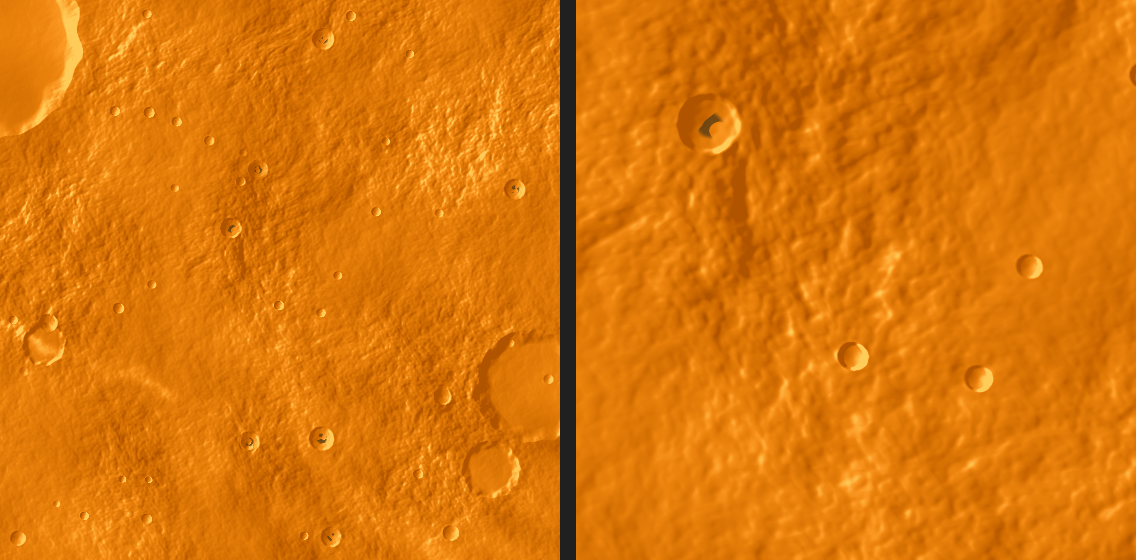
Left: the whole. Right: its middle third, enlarged.
Give the GLSL for this texture, as a WebGL 1 fragment shader.

```glsl
precision highp float;
uniform vec2 u_resolution;

vec2 hash2(vec2 p) {
  p = vec2(dot(p, vec2(127.1, 311.7)), dot(p, vec2(269.5, 183.3)));
  return fract(sin(p) * 43758.545);
}

float gradAt(vec2 cell, vec2 offset) {
  float angle = 6.2832 * hash2(cell).x;
  return dot(vec2(cos(angle), sin(angle)), offset);
}

float noise(vec2 p) {
  vec2 i = floor(p), f = fract(p), e = vec2(1.0, 0.0);
  vec2 u = f * f * f * (f * (f * 6.0 - 15.0) + 10.0);
  return mix(mix(gradAt(i, f), gradAt(i + e, f - e), u.x),
             mix(gradAt(i + e.yx, f - e.yx), gradAt(i + 1.0, f - 1.0), u.x), u.y);
}

float bell(float x) {
  return exp(-x * x);
}

// Returns height, smooth-floor mask and mask of the deepest core
vec3 crater(vec2 p, vec2 centre, float radius, float flatness) {
  vec2 q = (p - centre) / radius;
  float r = length(q) + 0.12 * (0.3 + flatness) * noise(q * 3.5 + centre * 40.0);
  float wall = clamp((r - flatness) / (1.0 - flatness), 0.0, 1.0);
  float bowl = 1.9 * (1.0 - flatness) * (pow(wall, 1.5) - 1.0);
  float height = radius * (bowl + 0.1 * bell((r - 1.0) / 0.16));
  float inside = 1.0 - smoothstep(max(flatness, 0.75), 1.0, r);
  return vec3(height, inside, 1.0 - smoothstep(0.3, 0.5, r));
}

// One crater in a random share of the grid cells
vec3 scatter(vec2 p, float cells, float size, float flatness, float share) {
  vec2 id = floor(p * cells);
  vec2 pick = hash2(id + cells * 3.1);
  if (pick.x > share) return vec3(0.0);
  vec2 jitter = (hash2(id + cells) - 0.5) * (1.0 - 2.8 * size);
  float radius = size * mix(0.6, 1.0, pick.y) / cells;
  vec3 c = crater(p, (id + 0.5 + jitter) / cells, radius, flatness);
  c.z *= step(0.4, pick.y);
  return c;
}

vec3 craters(vec2 p) {
  float outsideCorner = step(0.25, max(p.x, 1.0 - p.y));
  vec3 large = crater(p, vec2(-0.04, 0.93), 0.185, 0.86)
             + crater(p, vec2(0.95, 0.31), 0.1, 0.76)
             + scatter(p, 4.0, 0.22, 0.72, 0.25) * outsideCorner;
  vec3 bowls = scatter(p, 8.0, 0.18, 0.0, 0.2);
  vec3 pits = scatter(p, 17.0, 0.17, 0.0, 0.1);
  return vec3(large.xy + bowls.xy + pits.xy, bowls.z);
}

// Lumpy ground, rougher in some regions
float ground(vec2 p) {
  float rough = mix(0.55, 1.4, smoothstep(-0.35, 0.35, noise(p * 4.0 + 7.3)));
  p += 0.012 * vec2(noise(p * 9.0), noise(p * 9.0 + 31.0));
  p.x -= 0.2 * (p.y - 0.4) * (p.y - 0.4);
  float h = 0.0, freq = 12.0, amp = 0.42;
  for (int i = 0; i < 5; i++) {
    float n = noise(p * freq + float(i) * 17.0);
    h += amp * mix(n, 0.4 - abs(n), 0.35) / freq;
    p = mat2(0.8, 0.6, -0.6, 0.8) * p;
    freq *= 1.9;
    amp = min(amp * 1.3, 0.8);
  }
  return h * rough;
}

float height(vec2 p) {
  vec3 c = craters(p);
  return c.x + ground(p) * (1.0 - 0.75 * clamp(c.y, 0.0, 1.0));
}

float ramp(float x, float from, float to) {
  return clamp((x - from) / (to - from), 0.0, 1.0);
}

void main() {
  vec2 p = gl_FragCoord.xy / min(u_resolution.x, u_resolution.y);
  vec3 pitted = craters(p);

  // Relief lit from the upper left
  vec2 light = 0.0013 * normalize(vec2(1.0, -0.35));
  float tone = (height(p + light) - height(p - light)) / 0.0026;
  tone += 0.4 * pitted.y - 0.35;

  // Broad tints and soft diagonal streaks
  tone += 1.7 * noise(p * 3.0 + 2.0) + 1.1 * noise(p * 8.0);
  vec2 along = vec2(dot(p, vec2(0.8, -0.6)), dot(p, vec2(0.6, 0.8)));
  float lowerRight = (1.0 - smoothstep(0.1, 0.4, p.y)) * smoothstep(0.3, 0.6, p.x);
  tone += 1.3 * noise(along * vec2(5.0, 20.0)) * lowerRight;

  // Ragged bright scarp with a pale slope below its end
  float ragged = noise(p * 14.0) + 0.5 * noise(p * 45.0);
  float scarp = p.y - 0.415 + 0.38 * p.x + 0.025 * ragged;
  float patchy = smoothstep(-0.5, 0.15, noise(p * 11.0 + 5.0));
  tone += 2.0 * patchy * bell(scarp / 0.013) * (1.0 - smoothstep(0.26, 0.36, p.x));
  vec2 slope = (p - vec2(0.37, 0.18) + 0.03 * ragged) / vec2(0.045, 0.1);
  tone += 1.3 * bell(length(slope));

  // Orange scale from shade to highlight
  vec3 color = mix(vec3(0.69, 0.33, 0.0), vec3(0.79, 0.40, 0.0), ramp(tone, -2.6, -1.5));
  color = mix(color, vec3(0.86, 0.46, 0.02), ramp(tone, -1.5, -0.4));
  color = mix(color, vec3(0.92, 0.51, 0.05), ramp(tone, -0.4, 0.55));
  color = mix(color, vec3(0.98, 0.59, 0.13), ramp(tone, 0.55, 1.35));
  color = mix(color, vec3(1.0, 0.80, 0.35), ramp(tone, 1.35, 2.6));

  // Dark flecks in the deepest bowls
  float fleck = pitted.z * smoothstep(0.05, 0.15, noise(p * 130.0));
  gl_FragColor = vec4(mix(color, vec3(0.38, 0.25, 0.08), 0.85 * fleck), 1.0);
}
```
